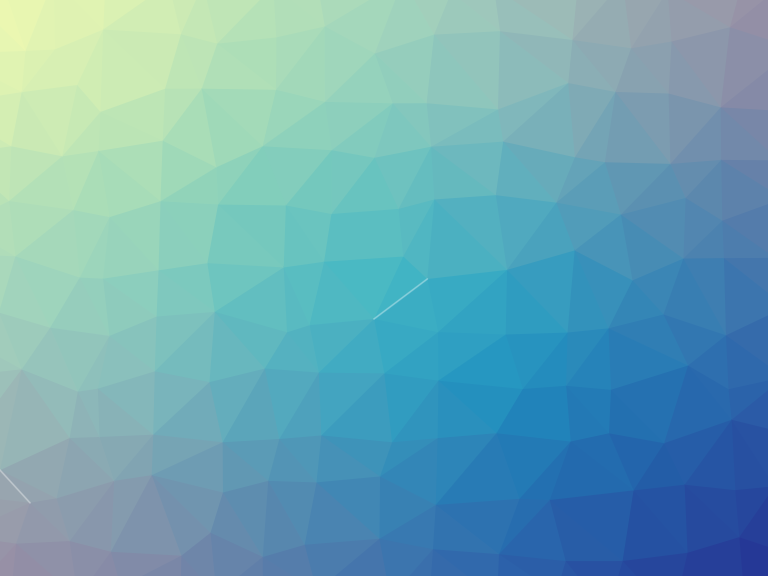
A WebGL 2 fragment shader for this background:

```glsl
#version 300 es
precision highp float;
// Low-poly background: jittered triangle mesh, flat facets tinted by two crossed colour ramps.

#define CELL vec2(0.0962, 0.0976)   // mesh spacing, in canvas heights
#define ORIGIN vec2(0.0174, 0.052)  // position of mesh node (0, 0)
#define JITTER 0.56                 // full range of node scatter, in cells
#define ASPECT 1.3333               // design width over height
#define SEAM_WIDTH 0.010            // in cells
#define SEAM_GLOW 0.38

uniform vec2 u_resolution;
out vec4 fragColor;

const mat3 RGB_TO_XYZ = mat3(0.4124, 0.2126, 0.0193,
                             0.3576, 0.7152, 0.1192,
                             0.1805, 0.0722, 0.9505);

// Cube-root XYZ: a linear blend here equals a blend in Lab.
vec3 toPerceptual(vec3 srgb) {
  vec3 linear = pow((srgb + 0.055) / 1.055, vec3(2.4));
  return pow(RGB_TO_XYZ * linear, vec3(1.0 / 3.0));
}

vec3 toSrgb(vec3 perceptual) {
  vec3 linear = inverse(RGB_TO_XYZ) * (perceptual * perceptual * perceptual);
  return 1.055 * pow(max(linear, 0.0), vec3(1.0 / 2.4)) - 0.055;
}

// Yellow through teal to navy
vec3 ramp(float t) {
  vec3 stops[7] = vec3[7](
    vec3(0.929, 0.973, 0.694), vec3(0.780, 0.914, 0.706),
    vec3(0.498, 0.804, 0.733), vec3(0.255, 0.714, 0.769),
    vec3(0.114, 0.569, 0.753), vec3(0.133, 0.369, 0.659),
    vec3(0.145, 0.204, 0.580));
  float s = clamp(t, 0.0, 1.0) * 6.0;
  int i = min(int(s), 5);
  return mix(toPerceptual(stops[i]), toPerceptual(stops[i + 1]), s - float(i));
}

vec3 facetColor(vec2 centre) {
  vec2 uv = (ORIGIN + centre * CELL) / vec2(ASPECT, 1.0);
  return toSrgb(0.5 * (ramp(uv.x) + ramp(1.0 - uv.y)));
}

vec2 hash2(vec2 p) {
  vec3 q = fract(p.xyx * vec3(0.1031, 0.1030, 0.0973) + 0.37);
  q += dot(q, q.yzx + 33.33);
  return fract((q.xx + q.yz) * q.zy);
}

// Mesh node; the four seam ends are fixed, the others scatter.
vec2 node(vec2 id) {
  if (id == vec2(7.0, 4.0)) return vec2(6.57, 4.04);
  if (id == vec2(8.0, 5.0)) return vec2(7.53, 4.75);
  if (id == vec2(0.0, 1.0)) return vec2(0.36, 0.77);
  if (id == vec2(0.0, 2.0)) return vec2(-0.18, 1.35);
  float bump = exp(-pow(abs(id.x - 5.0) / 3.2, 4.0));
  float parity = 1.0 - 2.0 * mod(id.x, 2.0);
  vec2 shift = vec2(-bump * (0.32 + 0.12 * parity), 0.0);
  return id + shift + JITTER * (hash2(id + 17.0) - 0.5);
}

float cross2(vec2 a, vec2 b) { return a.x * b.y - a.y * b.x; }

// Signed distance to the line a-b, positive on its left
float leftOf(vec2 p, vec2 a, vec2 b) {
  return cross2(normalize(b - a), p - a);
}

// Adds one facet, weighted by its coverage of the pixel.
void addFacet(inout vec4 sum, vec2 p, vec2 a, vec2 b, vec2 c, float pixel) {
  float d = min(leftOf(p, a, b), min(leftOf(p, b, c), leftOf(p, c, a)));
  float cover = clamp(0.5 + d / pixel, 0.0, 1.0);
  if (cover > 0.0) sum += cover * vec4(facetColor((a + b + c) / 3.0), 1.0);
}

float seam(vec2 p, vec2 a, vec2 b, float pixel) {
  vec2 ab = b - a;
  float d = length(p - a - ab * clamp(dot(p - a, ab) / dot(ab, ab), 0.0, 1.0));
  return 1.0 - smoothstep(0.0, SEAM_WIDTH + pixel, d);
}

void main() {
  vec2 p = (gl_FragCoord.xy / u_resolution.y - ORIGIN) / CELL;
  float pixel = 1.0 / (u_resolution.y * CELL.y);

  // Split each nearby quad along its Delaunay diagonal.
  vec4 sum = vec4(0.0);
  for (int j = -1; j <= 1; j++) {
    for (int i = -1; i <= 1; i++) {
      vec2 id = floor(p) + vec2(i, j);
      vec2 a = node(id), b = node(id + vec2(1, 0));
      vec2 c = node(id + 1.0), d = node(id + vec2(0, 1));
      float opposite = cross2(c - b, a - b) * dot(a - d, c - d)
                     + cross2(a - d, c - d) * dot(c - b, a - b);
      if (opposite > 0.0) {
        addFacet(sum, p, a, b, c, pixel);
        addFacet(sum, p, a, c, d, pixel);
      } else {
        addFacet(sum, p, a, b, d, pixel);
        addFacet(sum, p, b, c, d, pixel);
      }
    }
  }
  vec3 color = sum.rgb / max(sum.a, 0.001);

  // Two pale hairline seams
  float line = max(seam(p, node(vec2(7, 4)), node(vec2(8, 5)), pixel),
                   seam(p, node(vec2(0, 1)), node(vec2(0, 2)), pixel));
  fragColor = vec4(mix(color, vec3(1.0), SEAM_GLOW * line), 1.0);
}
```
